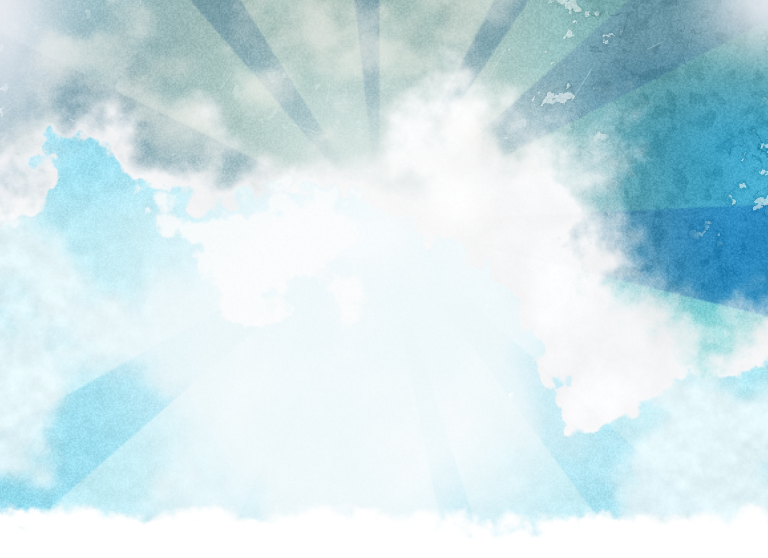
Give the GLSL for this background, as a Shadertoy shader.

```glsl
// Weathered sky with sun rays, a diagonal bank of clouds and a torn white lower border.

float hash(vec2 p) {
    vec3 q = fract(vec3(p.xyx) * 0.1031);
    q += dot(q, q.yzx + 33.33);
    return fract((q.x + q.y) * q.z);
}

float noise(vec2 p) {
    vec2 i = floor(p), f = fract(p);
    f = f * f * (3.0 - 2.0 * f);
    return mix(mix(hash(i), hash(i + vec2(1, 0)), f.x),
               mix(hash(i + vec2(0, 1)), hash(i + vec2(1, 1)), f.x), f.y);
}

float fbm(vec2 p) {
    float sum = 0.0, amp = 0.5;
    for (int i = 0; i < 6; i++) {
        sum += amp * noise(p);
        p = mat2(1.6, 1.2, -1.2, 1.6) * p + 7.3;
        amp *= 0.5;
    }
    return sum;
}

// Height of a smooth outline sampled evenly across the canvas
float outline(float h[13], float x) {
    float s = clamp(x, 0.0, 0.9999) * 12.0;
    int i = int(s);
    return mix(h[i], h[i + 1], smoothstep(0.0, 1.0, fract(s)));
}

// Dark rays: centre angle, half width in degrees, strength
float darkRays(vec2 d) {
    vec3 rays[11] = vec3[11](
        vec3(-5.6, 8.1, 1.0), vec3(34.5, 7.1, 1.0), vec3(59.3, 3.3, 0.85),
        vec3(93.2, 3.2, 0.9), vec3(126.3, 4.2, 0.75), vec3(165.0, 11.5, 0.75),
        vec3(215.0, 6.0, 0.9), vec3(246.0, 1.6, 0.2), vec3(262.0, 3.0, 0.2),
        vec3(284.5, 3.1, 0.5), vec3(312.4, 6.0, 0.65));
    float angle = degrees(atan(d.y, d.x)), dark = 0.0;
    for (int i = 0; i < 11; i++) {
        float off = abs(mod(angle - rays[i].x + 180.0, 360.0) - 180.0) - rays[i].y;
        float edge = radians(off) * length(d);
        dark = max(dark, rays[i].z * (1.0 - smoothstep(-0.003, 0.003, edge)));
    }
    return dark;
}

// Short scattered scratches
float scratches(vec2 p) {
    float mark = 0.0;
    for (int i = 0; i < 24; i++) {
        float k = float(i) + 3.0;
        vec2 start = vec2(hash(vec2(k, 1.7)) * 1.376, hash(vec2(k, 9.2)));
        float turn = hash(vec2(k, 4.1)) * 3.14;
        vec2 dir = vec2(cos(turn), sin(turn)), d = p - start;
        float t = clamp(dot(d, dir), 0.0, 0.02 + 0.06 * hash(vec2(k, 6.6)));
        mark = max(mark, 1.0 - smoothstep(0.0, 0.002, length(d - dir * t)));
    }
    return mark;
}

void mainImage(out vec4 fragColor, in vec2 fragCoord) {
    vec2 uv = fragCoord / iResolution.xy;
    vec2 p = uv * vec2(1.376, 1.0);
    vec2 d = p - vec2(0.68, 0.603);
    float r = length(d);
    float ray = darkRays(d) * smoothstep(0.06, 0.32, r);
    float soft = fbm(p * 5.0), grit = fbm(p * 45.0 + 11.0);

    // Upper sky: grey on the left, sage in the middle, blue on the right
    vec3 sky = mix(vec3(0.58, 0.72, 0.76), vec3(0.67, 0.78, 0.76), smoothstep(0.05, 0.35, uv.x));
    sky = mix(sky, vec3(0.48, 0.68, 0.69), smoothstep(0.6, 0.8, uv.x));
    float blue = smoothstep(0.7, 0.97, uv.x) * smoothstep(0.96, 0.72, uv.y);
    sky = mix(sky, vec3(0.24, 0.64, 0.78), blue);
    sky = mix(sky, vec3(0.50, 0.84, 0.85), smoothstep(0.58, 0.4, uv.y));
    vec3 shade = mix(vec3(0.42, 0.59, 0.66), vec3(0.14, 0.51, 0.74), blue);
    sky = mix(sky, shade, ray * 0.8);
    sky += (soft - 0.48) * 0.2;

    // Lower sky: cyan washed out by the central light
    vec2 s = (p - vec2(0.64, 0.37)) / vec2(0.43, 0.44);
    float light = clamp(exp(-dot(s, s)) * 1.35 + (soft - 0.5) * 0.3, 0.0, 1.0);
    float beam = ray * smoothstep(0.6, 0.4, uv.y) * (1.0 - 0.85 * light);
    vec3 lower = mix(vec3(0.68, 0.905, 0.95), vec3(0.965, 0.985, 0.992), light);
    lower = mix(lower, vec3(0.48, 0.82, 0.915), beam * 0.7);
    lower = mix(lower, vec3(0.57, 0.86, 0.94), 0.7 * smoothstep(0.58, 0.72, uv.y) * smoothstep(0.3, 0.1, uv.x));
    lower = mix(lower, vec3(0.93, 0.97, 0.98), 0.8 * smoothstep(0.45, 0.7, soft + 0.12 * smoothstep(0.8, 1.0, uv.x)));
    lower += (grit - 0.48) * 0.12 * (1.0 - light);

    // Cloud bank: crisp ragged underside, misty top
    float underside[13] = float[13](0.65, 0.72, 0.69, 0.67, 0.687, 0.682, 0.624,
                                    0.5, 0.392, 0.215, 0.25, 0.352, 0.356);
    float crown[13] = float[13](0.767, 0.732, 0.732, 0.741, 0.714, 0.741, 0.732,
                                0.767, 0.82, 0.767, 0.45, 0.374, 0.383);
    vec2 puff = vec2(fbm(p * 11.0 + 3.0), fbm(p * 11.0 + 29.0)) - 0.49;
    vec2 curl = vec2(fbm(p * 34.0 + 5.0), fbm(p * 34.0 + 61.0)) - 0.49;
    vec2 q = uv + puff * vec2(0.15, 0.22) + curl * vec2(0.06, 0.08);
    float above = smoothstep(-0.01, 0.012, q.y - outline(underside, q.x));
    float mist = 0.0;
    for (int i = -2; i <= 2; i++) {
        float top = outline(crown, q.x + float(i) * 0.02);
        mist += 0.2 - 0.2 * smoothstep(-0.06, 0.09, q.y - top + (soft - 0.5) * 0.3);
    }
    vec3 cloud = vec3(0.97, 0.972, 0.977) + puff.x * 0.1 + (soft - 0.45) * 0.08 - ray * 0.012;
    vec3 upper = mix(sky, cloud, mist);

    // Drifting wisps and a veil near the sun
    float wisp = smoothstep(0.48, 0.72, fbm(p * vec2(6.0, 6.5) + 17.0));
    wisp *= smoothstep(0.62, 0.8, uv.y) * (1.0 - smoothstep(0.6, 0.78, uv.x));
    upper = mix(upper, vec3(0.93, 0.93, 0.90), wisp * 0.65);
    upper = mix(upper, vec3(0.97), 0.7 * exp(-r * r * 22.0));

    // Pale puffs hanging below the left part of the bank
    vec2 hang = (p + puff * 0.3 + curl * 0.12 - vec2(0.49, 0.57)) / vec2(0.17, 0.13);
    lower = mix(lower, vec3(0.985, 0.988, 0.99), 0.85 * (1.0 - smoothstep(0.85, 1.08, length(hang))));
    vec3 color = mix(lower, upper, above);

    // Worn surface: stains, cracks, flakes, scratches and grain
    float tone = 1.0 - smoothstep(0.55, 0.95, color.r);
    float worn = tone * smoothstep(0.62, 0.85, uv.x) * smoothstep(0.4, 0.55, uv.y);
    float crack = 1.0 - smoothstep(0.0, 0.014, abs(fbm(p * 12.0 + 41.0) - 0.5));
    color -= worn * (crack * smoothstep(0.42, 0.6, soft) * 0.1 + smoothstep(0.5, 0.65, grit) * 0.05);
    float flake = smoothstep(0.66, 0.71, grit) * smoothstep(0.5, 0.62, soft) * tone;
    color = mix(color, vec3(0.93, 0.96, 0.96), flake * 0.6 + scratches(p) * 0.25);
    color += (noise(p * 420.0) - 0.5) * (0.012 + 0.075 * tone);

    // Faded corners and torn lower border
    float corner = max(1.0 - length(uv * vec2(3.2, 1.0) - vec2(0.0, 1.0)) / 0.45,
                       1.0 - length((uv - 1.0) * vec2(4.0, 3.5)) / 0.55);
    color = mix(color, vec3(0.95, 0.95, 0.97), smoothstep(0.0, 1.0, corner) * 0.85);
    float tear = 0.035 + 0.035 * fbm(vec2(p.x * 7.0, 2.0)) + 0.08 * (fbm(p * 26.0) - 0.35);
    color = mix(vec3(1.0), color, smoothstep(-0.008, 0.022, uv.y - tear));
    fragColor = vec4(clamp(color, 0.0, 1.0), 1.0);
}
```
